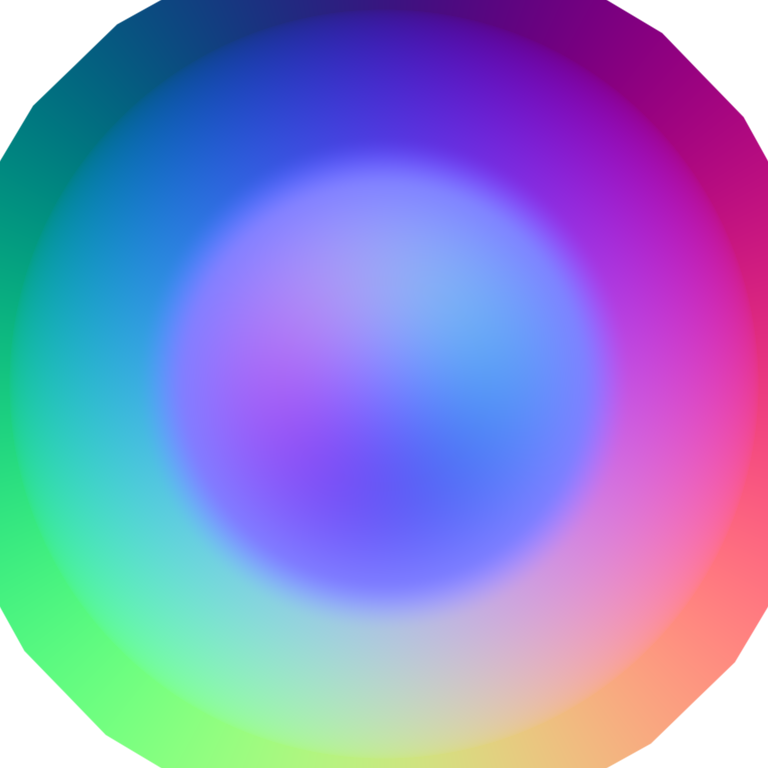
A Shadertoy shader for this background:

```glsl
// A dome with a shallow dished centre, coloured by its surface normals, cut to a 24-sided disc on white.

const float PI = 3.14159265;
const float DOME_RADIUS = 0.488;          // where the dome turns vertical
const float DISH_RADIUS = 0.268;          // where the dish levels out at its rim
const float DISH_DEPTH = 0.36;            // steepest inward tilt
const vec2 RIM_BLEND = vec2(0.255, 0.325);
const float TILT_ANGLE = 0.588;           // turn of the colour axes
const float SIDES = 24.0;
const float CORNER_RADIUS = 0.583;
const float CORNER_ANGLE = 0.115;         // direction of the first corner
const vec3 BACKDROP = vec3(1.0);

// Signed tilt along the radius: inward in the dish, outward on the dome
float surfaceTilt(float r) {
    float dish = -DISH_DEPTH * sin(PI * min(r / DISH_RADIUS, 1.5));
    float dome = min(r / DOME_RADIUS, 1.0);
    return mix(dish, dome, smoothstep(RIM_BLEND.x, RIM_BLEND.y, r));
}

// Normal packed into colour, with turned and mirrored axes
vec3 normalColor(vec2 p) {
    float r = length(p);
    vec2 dir = p / max(r, 1e-4);
    float c = cos(TILT_ANGLE);
    float s = sin(TILT_ANGLE);
    vec2 axis = vec2(c * dir.x - s * dir.y, -s * dir.x - c * dir.y);
    float tilt = surfaceTilt(r);
    float facing = sqrt(max(1.0 - tilt * tilt, 0.0));
    return 0.5 + 0.5 * vec3(axis * tilt, facing);
}

// Distance to the sides of a regular polygon
float polygonDistance(vec2 p) {
    float sector = 2.0 * PI / SIDES;
    float angle = mod(atan(p.y, p.x) - CORNER_ANGLE, sector) - 0.5 * sector;
    return length(p) * cos(angle) - CORNER_RADIUS * cos(0.5 * sector);
}

void mainImage(out vec4 fragColor, in vec2 fragCoord) {
    float scale = min(iResolution.x, iResolution.y);
    vec2 p = (fragCoord - 0.5 * iResolution.xy) / scale;
    float pixel = 1.0 / scale;

    float outside = smoothstep(-pixel, pixel, polygonDistance(p));
    fragColor = vec4(mix(normalColor(p), BACKDROP, outside), 1.0);
}
```
